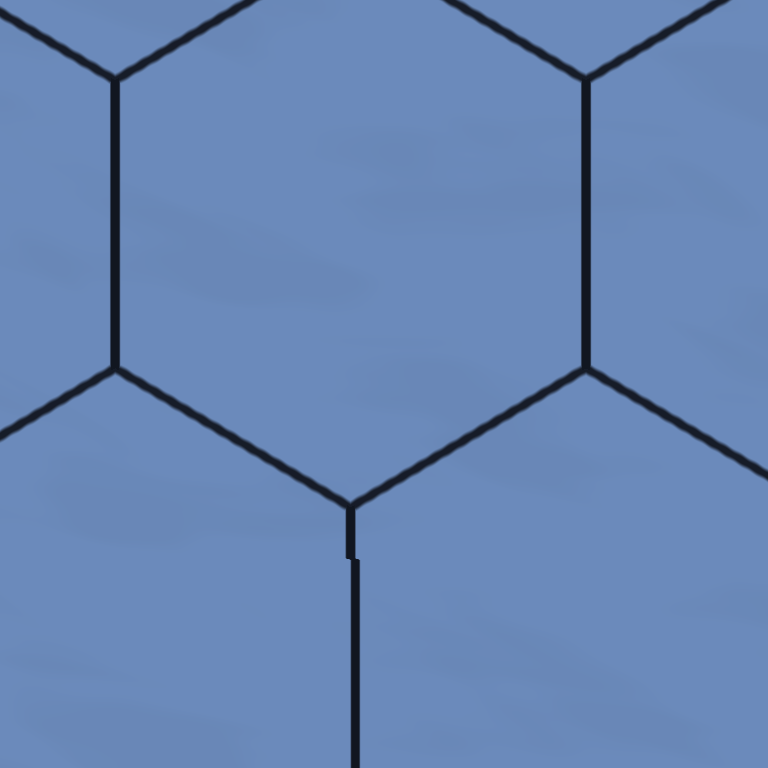
Write a Shadertoy shader that draws this pattern.

```glsl
const float TAU = 6.2831853;
const vec3 BLUE = vec3(0.42, 0.542, 0.733);
const vec3 INK = vec3(0.068, 0.085, 0.125);

// Inner distances to the upright (x) and sloping (y) sides of a hexagon
vec2 hexSides(vec2 p, float halfWidth, float halfSide, float rise) {
    p = abs(p);
    vec2 normal = normalize(vec2(rise, halfWidth));
    float slope = dot(vec2(0.0, halfSide + rise) - p, normal);
    return vec2(halfWidth - p.x, slope);
}

// Centre the repeating cell on the origin
vec2 repeatCell(vec2 p, vec2 period) {
    return mod(p + 0.5 * period, period) - 0.5 * period;
}

// Two staggered lattices; keep the hexagon that holds the point
vec2 honeycomb(vec2 p, float halfWidth, float halfSide, float rise) {
    vec2 stagger = vec2(halfWidth, 2.0 * halfSide + rise);
    vec2 a = hexSides(repeatCell(p, 2.0 * stagger), halfWidth, halfSide, rise);
    vec2 b = hexSides(repeatCell(p - stagger, 2.0 * stagger), halfWidth, halfSide, rise);
    return min(a.x, a.y) > min(b.x, b.y) ? a : b;
}

float stroke(float dist, float halfLine, float blur) {
    return 1.0 - smoothstep(halfLine - blur, halfLine + blur, dist);
}

// Wide, faint bands from warped layered sines
float softBands(vec2 p) {
    float sum = 0.0;
    float weight = 0.5;
    for (int i = 0; i < 4; i++) {
        p += 0.35 * sin(p.yx * vec2(1.3, 0.7) + float(i));
        sum += weight * sin(p.x) * sin(p.y);
        p = mat2(1.7, 0.3, -0.3, 1.7) * p + 1.9;
        weight *= 0.55;
    }
    return sum;
}

void mainImage(out vec4 fragColor, in vec2 fragCoord) {
    vec2 uv = fragCoord / iResolution.y;
    float pixel = 1.0 / iResolution.y;

    // Small sideways slip below a seam
    float slip = 1.0 - smoothstep(-pixel, pixel, uv.y - 0.272);
    vec2 p = uv - vec2(0.4565 + 0.0062 * slip, 0.708);
    vec2 sides = honeycomb(p, 0.3066, 0.1875, 0.181);

    // Crisp uprights and softer, slightly beaded slopes
    float bead = 0.0004 * sin(TAU * uv.x / 0.02);
    float upright = stroke(sides.x, 0.0062 - 0.0004 * slip, max(pixel, 0.0014));
    float slope = stroke(sides.y, 0.0056 + bead, max(pixel, 0.0032));
    float line = max(upright, 0.95 * slope);

    // Faint streaks in the flat fill
    float streak = smoothstep(0.0, 0.5, softBands(uv * vec2(7.0, 19.0) + vec2(0.0, 4.0 * uv.x)));
    vec3 fill = BLUE * (1.0 - 0.022 * streak);

    fragColor = vec4(mix(fill, INK, line), 1.0);
}
```
